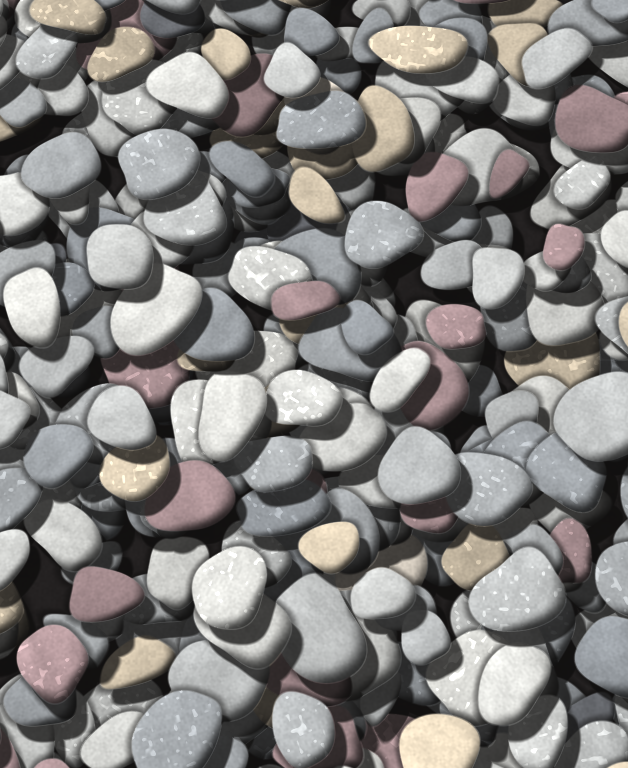
Give the GLSL for this texture, as a WebGL 1 fragment shader.

```glsl
precision highp float;
// Sunlit bed of overlapping grey, tan and mauve river pebbles with hard shadows.
uniform vec2 u_resolution;

const vec2 SHADOW_OFFSET = vec2(0.014, -0.019);
const vec3 SUN = vec3(-0.46, 0.55, 0.69);
const vec3 GAP = vec3(0.13, 0.12, 0.12);
const vec3 SLATE = vec3(0.59, 0.61, 0.63);
const vec3 PALE = vec3(0.89, 0.89, 0.87);
const vec3 TAN = vec3(0.89, 0.83, 0.73);
const vec3 MAUVE = vec3(0.66, 0.56, 0.57);
const vec3 CHARCOAL = vec3(0.43, 0.44, 0.46);
const vec3 CREAM = vec3(0.97, 0.93, 0.87);

float hash(vec2 p) {
  return fract(sin(dot(p, vec2(127.1, 311.7))) * 43758.5453);
}

float noise(vec2 p) {
  vec2 i = floor(p), f = fract(p);
  f = f * f * (3.0 - 2.0 * f);
  return mix(mix(hash(i), hash(i + vec2(1.0, 0.0)), f.x),
             mix(hash(i + vec2(0.0, 1.0)), hash(i + 1.0), f.x), f.y);
}

float fbm(vec2 p) {
  float sum = 0.0, gain = 0.5;
  for (int i = 0; i < 4; i++) {
    sum += gain * noise(p);
    p = p * 2.1 + 7.3;
    gain *= 0.5;
  }
  return sum;
}

mat2 rotation(float a) {
  return mat2(cos(a), sin(a), -sin(a), cos(a));
}

// Radius in stone space: 1 on the lumpy, slightly tapered outline
float stoneRadius(vec2 q, float seed) {
  float taper = (fract(seed * 17.0) - 0.5) * 0.5;
  q.y *= 1.0 + taper * clamp(q.x, -1.3, 1.3);
  float a = atan(q.y, q.x + 0.00001);
  float lump = 0.05 * sin(2.0 * a + seed * 40.0) + 0.055 * sin(3.0 * a + seed * 91.0)
             + 0.018 * sin(5.0 * a + seed * 63.0);
  float n = mix(2.0, 2.9, fract(seed * 29.0));
  vec2 w = pow(abs(q) + 0.0001, vec2(n));
  return pow(w.x + w.y, 1.0 / n) * (1.0 + lump);
}

vec3 stoneColor(float kind, float tone) {
  vec3 c = mix(SLATE, PALE, tone);
  c = mix(c, TAN * mix(0.85, 1.05, tone), step(0.78, kind));
  c = mix(c, MAUVE * mix(0.85, 1.15, tone), step(0.88, kind));
  c = mix(c, CHARCOAL, step(0.94, kind));
  return mix(c, CREAM, step(0.98, kind));
}

// Sunlight on a flattened dome, falling off quickly at the rim
float domeLight(vec2 outward, float r) {
  vec3 normal = normalize(vec3(outward * r * r * r, 0.75));
  float facing = dot(normal, SUN);
  return mix(0.3, 1.0, smoothstep(-0.12, 0.5, facing)) * (0.88 + 0.17 * facing);
}

// Mottling, fine grain and, on some stones, pale flecks
float stoneTexture(vec2 p, float seed) {
  vec2 q = rotation(seed * 6.28) * p + seed * 5.0;
  float mottle = fbm(q * vec2(28.0, 48.0)) - 0.47;
  float grain = noise(q * 330.0) - 0.5;
  float fleck = smoothstep(0.73, 0.88, noise(q * 150.0)) * step(0.68, fract(seed * 53.0));
  return 1.0 + 0.24 * mottle + 0.09 * grain + 0.22 * fleck;
}

void main() {
  float pixel = 1.0 / u_resolution.y;
  vec2 p = gl_FragCoord.xy * pixel;
  p = (p - vec2(0.4, 0.0)) * (0.9 + 0.14 * p.y);  // nearer stones look larger

  vec3 color = GAP;
  float lit = 1.0, topSeed = 0.0;

  // Paint layers upward; within one, upper-left stones lie on top
  for (int layer = 0; layer < 5; layer++) {
    float level = float(layer);
    float cellSize = 0.101 + 0.004 * level;
    vec2 shift = vec2(0.37, 0.61) * level + 20.0;
    vec2 home = floor(p / cellSize + shift);
    for (int j = -1; j <= 1; j++) {
      for (int i = -1; i <= 1; i++) {
        vec2 id = home + vec2(-float(i), float(j));
        vec2 key = id + level * 57.0;
        float seed = hash(key);
        if (hash(key + 3.7) > 0.8) continue;
        vec2 jitter = vec2(hash(key + 11.3), hash(key + 23.9));
        vec2 offset = p - (id + 0.1 + 0.8 * jitter - shift) * cellSize;
        float size = mix(0.034, 0.065, hash(key + 31.1));
        vec2 axes = size * vec2(1.0, mix(0.58, 0.95, hash(key + 43.7)));
        mat2 turn = rotation(6.283 * hash(key + 5.9));

        vec2 stonePos = turn * offset / axes;
        float r = stoneRadius(stonePos, seed);
        float shadowR = stoneRadius(turn * (offset - SHADOW_OFFSET) / axes, seed);
        float edge = (r - 1.0) * axes.y;
        float shadow = 1.0 - smoothstep(-0.002, 0.002, (shadowR - 1.0) * axes.y);
        float contact = 1.0 - smoothstep(0.0, 0.009, edge);
        lit = min(lit, min(mix(1.0, 0.25, shadow), 1.0 - 0.5 * contact));

        float cover = 1.0 - smoothstep(-pixel, pixel, edge);
        vec2 outward = normalize(stonePos * turn + 0.00001);
        vec3 stone = stoneColor(hash(key + 61.3), hash(key + 71.9));
        stone *= domeLight(outward, min(r, 1.0)) * (0.82 + 0.045 * level);
        color = mix(color, stone, cover);
        lit = mix(lit, 1.0, cover);
        topSeed = mix(topSeed, seed, step(0.5, cover));
      }
    }
  }

  color *= stoneTexture(p, topSeed) * lit;
  color += vec3(0.045, 0.042, 0.04) * (1.0 - lit);  // light bounced into shadow
  gl_FragColor = vec4(clamp(color * 1.05, 0.0, 1.0), 1.0);
}
```
